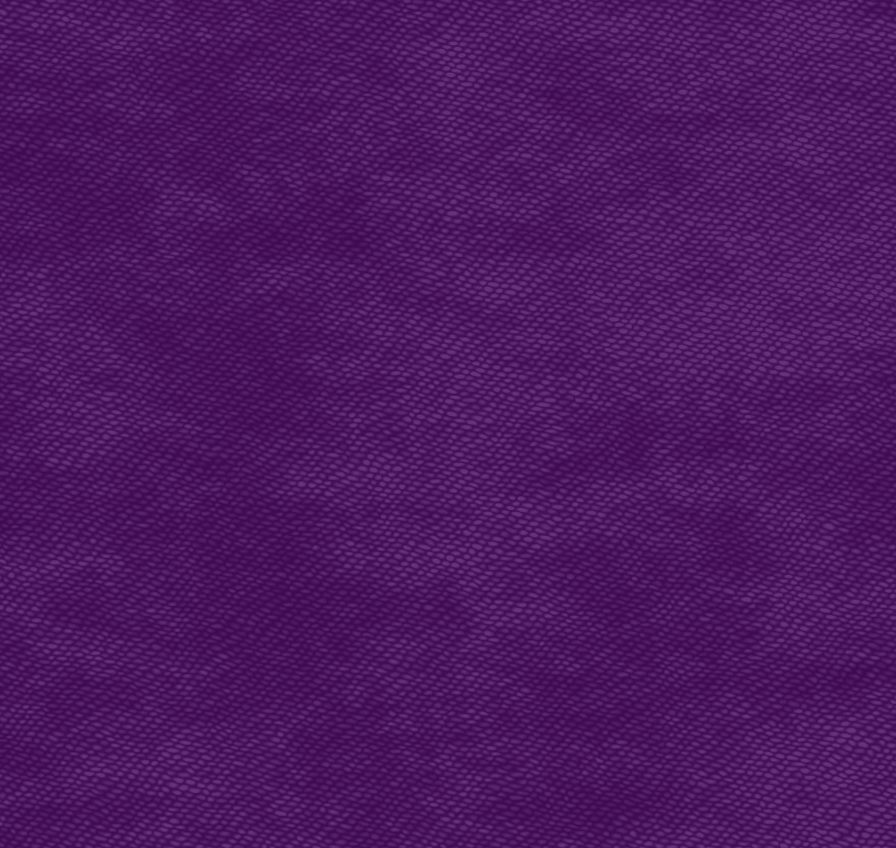
A WebGL 1 fragment shader for this texture:

```glsl
precision highp float;
// Purple woven cloth: slanted rows of short pale stitches with worn, cloudy patches.
uniform vec2 u_resolution;

float hash(vec2 p) {
  return fract(sin(dot(p, vec2(127.1, 311.7))) * 43758.5453);
}

float noise(vec2 p) {
  vec2 i = floor(p);
  vec2 f = fract(p);
  f = f * f * (3.0 - 2.0 * f);
  return mix(mix(hash(i), hash(i + vec2(1.0, 0.0)), f.x),
             mix(hash(i + vec2(0.0, 1.0)), hash(i + vec2(1.0, 1.0)), f.x), f.y);
}

float fbm(vec2 p) {
  float sum = 0.0;
  float weight = 0.5;
  for (int i = 0; i < 5; i++) {
    sum += weight * noise(p);
    p = p * 2.03 + vec2(17.3, 9.1);
    weight *= 0.5;
  }
  return sum / 0.97;
}

// Soft elliptical stitches in a brick layout; rows fall gently to the right
float stitches(vec2 uv) {
  vec2 thread = vec2(uv.x / 0.0122, (uv.y + 0.2 * uv.x) / 0.0062);
  thread += 0.8 * (vec2(noise(uv * 22.0), noise(uv * 22.0 + 40.0)) - 0.5);
  thread += 0.35 * (vec2(noise(uv * 110.0), noise(uv * 110.0 + 70.0)) - 0.5);
  float row = floor(thread.y);
  thread.x += 0.5 * mod(row, 2.0);
  vec2 cell = floor(thread);
  vec2 local = fract(thread) - 0.5;
  local.y -= 0.2 * local.x; // each stitch lies flatter than its row
  local.x *= 0.82 + 0.3 * hash(cell + 5.0);
  float body = 1.0 - smoothstep(0.06, 0.58, length(local));
  return body * (0.72 + 0.56 * hash(cell));
}

void main() {
  vec2 uv = gl_FragCoord.xy / u_resolution.x;

  // Wear: broad clouds, streaks drawn out along the weft, and small mottling
  float clouds = fbm(uv * vec2(3.6, 5.0) + 3.0);
  float streaks = fbm(uv * vec2(10.0, 22.0) + 31.0);
  float mottle = noise(uv * vec2(48.0, 75.0) + 11.0);
  float wear = smoothstep(0.28, 0.72, 0.48 * clouds + 0.36 * streaks + 0.16 * mottle);

  float weave = stitches(uv) * mix(0.58, 1.28, wear);
  float grain = noise(uv * 420.0) - 0.5;
  float tone = weave + 0.2 * (wear - 0.45) + 0.1 * grain;

  vec3 shadow = vec3(0.259, 0.05, 0.329);
  vec3 highlight = vec3(0.385, 0.187, 0.468);
  gl_FragColor = vec4(mix(shadow, highlight, clamp(tone, -0.08, 1.1)), 1.0);
}
```
